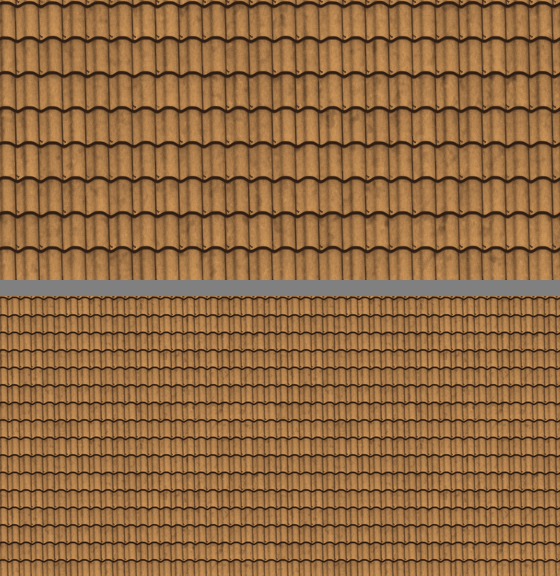
Top: one tile. Bottom: repeated 2 by 2.
Write a Shadertoy shader that draws this texture.

```glsl
// Clay roof tiles in straight courses: each tile is a shallow pan beside a round roll.
// A wavy lower edge splits the courses; a shade value built from the tile profile,
// contact shadows, seams and wrapping gradient noise is mapped to a brown ramp.

#define TILES vec2(24.0, 8.0)      // tiles across, courses down
#define OFFSET vec2(0.667, 0.098)  // first seam and first edge, in tiles
#define WAVE 0.055                 // height of the wavy edge
#define EDGE_SHADOW 0.062          // depth of the dark line below an edge
#define SEAM_WIDTH 0.022           // half width of the side joint
#define SEAM_LEAN 0.05             // sideways lean of the joint
#define STAIN 0.20                 // strength of the dark blotches
#define GRAIN 0.085                // strength of the fine grain
#define DARK vec3(0.18, 0.113, 0.075)
#define LIGHT vec3(0.71, 0.515, 0.31)

const float TAU = 6.28319;

vec2 hash2(vec2 p) {
    vec3 q = fract(p.xyx * vec3(0.1031, 0.1030, 0.0973));
    q += dot(q, q.yzx + 33.33);
    return fract((q.xx + q.yz) * q.zy);
}

float cornerSlope(vec2 cell, vec2 cells, vec2 toPoint) {
    return dot(2.0 * hash2(mod(cell, cells) + 7.0) - 1.0, toPoint);
}

// Gradient noise, about -1 to 1, wrapping over the unit square
float noise(vec2 uv, vec2 cells) {
    vec2 p = uv * cells, i = floor(p), f = p - i;
    vec2 u = f * f * f * (f * (f * 6.0 - 15.0) + 10.0);
    vec2 r = vec2(1.0, 0.0);
    float low  = mix(cornerSlope(i, cells, f), cornerSlope(i + r, cells, f - r), u.x);
    float high = mix(cornerSlope(i + r.yx, cells, f - r.yx), cornerSlope(i + 1.0, cells, f - 1.0), u.x);
    return 1.5 * mix(low, high, u.y);
}

float bump(float x, float center, float width) {
    float d = (x - center) / width;
    return exp(-d * d);
}

float segmentDistance(vec2 p, vec2 a, vec2 b) {
    vec2 pa = p - a, ba = b - a;
    return length(pa - ba * clamp(dot(pa, ba) / dot(ba, ba), 0.0, 1.0));
}

void mainImage(out vec4 fragColor, in vec2 fragCoord) {
    vec2 uv = fragCoord / iResolution.xy;
    vec2 pixel = TILES / iResolution.xy;
    vec2 p = vec2(uv.x, 1.0 - uv.y) * TILES - OFFSET;

    // Wavy courses: broad crests over the rolls, tighter dips at the seams
    float angle = TAU * (p.x - 0.58);
    float down = p.y + WAVE * (cos(angle) - 0.2 * cos(2.0 * angle))
               + 0.014 * noise(uv, vec2(36.0, 16.0));
    float t = fract(down);
    float across = p.x - SEAM_LEAN * (t - 0.5);
    float x = fract(across);
    vec2 tile = mod(vec2(floor(across), floor(down)), TILES);
    vec2 rnd = hash2(tile + 31.0), rnd2 = hash2(tile + 83.0);

    // Rounded profile: lit roll, shaded hollow on its left, darker flanks
    float shade = 0.91 + 0.13 * bump(x, 0.64, 0.17) + 0.05 * bump(x, 0.15, 0.12);
    shade -= mix(0.18, 0.40, rnd.x) * bump(x, 0.39, 0.085);
    shade -= 0.20 * smoothstep(0.80, 1.0, x) + 0.12 * bump(x, 0.0, 0.07);

    // Soft shadow from the course above, lighter worn lower end
    shade -= 0.38 * exp(-t / 0.13);
    shade += 0.06 * smoothstep(0.45, 0.9, t);

    // Tile tone, blotches, pale scuffs and grain
    float blotch = noise(uv, vec2(60.0, 20.0)) + 0.5 * noise(uv, vec2(120.0, 48.0));
    float scuff = noise(uv, vec2(96.0, 40.0)) + 0.4 * noise(uv, vec2(240.0, 96.0));
    shade += 0.10 * (rnd.y - 0.5);
    shade -= STAIN * (0.4 + rnd2.x) * smoothstep(0.0, 0.8, blotch) * (1.15 - 0.6 * t);
    shade += 0.12 * rnd2.y * smoothstep(0.25, 0.7, scuff);
    shade += GRAIN * (noise(uv, vec2(216.0, 72.0)) + 0.8 * noise(uv, vec2(420.0, 190.0)));

    // Side joint and the small chipped notch near its lower end
    float seam = min(x, 1.0 - x);
    float joint = 1.0 - smoothstep(SEAM_WIDTH - 0.5 * pixel.x, SEAM_WIDTH + pixel.x, seam);
    shade = mix(shade, 0.14, joint * mix(0.55, 0.9, rnd.x));
    vec2 q = vec2((x > 0.5 ? x - 1.0 : x) * 0.667, t);
    float notch = segmentDistance(q, vec2(0.01, 0.85), vec2(0.075, 0.90));
    notch = 1.0 - smoothstep(0.008, 0.010 + pixel.y, notch);
    shade = mix(shade, 0.12, notch * smoothstep(0.15, 0.6, rnd2.y) * 0.8);

    // Lower edge: dark gap below it and a thin shaded lip above it
    float gap = down - round(down);
    float edge = smoothstep(-0.014 - pixel.y, 0.004, gap)
               * (1.0 - smoothstep(EDGE_SHADOW - 0.025, EDGE_SHADOW + 0.025 + 0.5 * pixel.y, gap));
    shade -= 0.16 * bump(gap, -0.02, 0.022);
    shade = mix(shade, 0.0, edge);

    fragColor = vec4(mix(DARK, LIGHT, clamp(shade, 0.0, 1.15)), 1.0);
}
```
